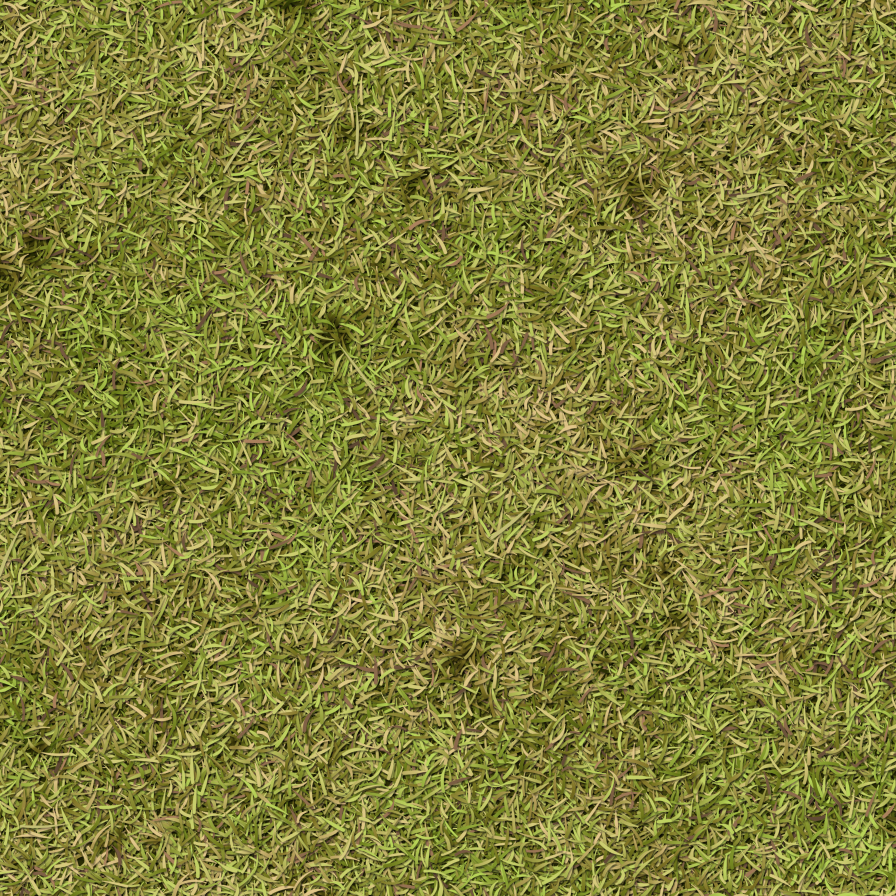
Write a WebGL 1 fragment shader that draws this texture.

```glsl
precision highp float;
// Short meadow turf seen from above: many stacked layers of small curved blades,
// one per jittered grid cell, each casting a shadow on the layers beneath.
// Layered sines vary the hue and tone; cellular noise opens a few bare gaps.
uniform vec2 u_resolution;

#define LAYERS 13
#define BLADE_CELL 0.0165
#define BLADE_WIDTH 0.0017
#define SOFTNESS 0.0017
#define SHADOW 0.38
#define TONE_BASE 0.03
#define TONE_SPREAD 0.68
#define STRAW_SHARE 0.07
#define GAP_SHARE 0.16
#define DARK vec3(0.17, 0.18, 0.02)
#define MIDDLE vec3(0.46, 0.46, 0.13)
#define LIGHT vec3(0.81, 0.80, 0.48)

vec4 hash4(vec2 p) {
  vec4 q = fract(p.xyxy * vec4(0.1031, 0.1030, 0.0973, 0.1099));
  q += dot(q, q.wzxy + 33.33);
  return fract((q.xxyz + q.yzzw) * q.zywx);
}

// Layered sines, each octave turned and bent by the one before; about -1 to 1.
float patches(vec2 p) {
  float sum = 0.0, amp = 0.5;
  for (int i = 0; i < 5; i++) {
    p = mat2(0.8, 0.6, -0.6, 0.8) * p * 1.7 + 1.9;
    sum += amp * sin(p.x + 1.3 * sin(p.y * 0.8)) * cos(p.y + sum);
    amp *= 0.75;
  }
  return sum;
}

// Cellular noise: 1 at the heart of a sparse bare spot, 0 in full turf.
float gaps(vec2 p) {
  float bare = 0.0;
  for (int y = -1; y <= 1; y++)
    for (int x = -1; x <= 1; x++) {
      vec2 cell = floor(p) + vec2(float(x), float(y));
      vec4 r = hash4(cell + 71.0);
      float reach = 0.2 + 0.4 * r.w;
      float spot = 1.0 - smoothstep(0.0, reach, length(p - cell - r.xy));
      bare = max(bare, spot * step(r.z, GAP_SHARE));
    }
  return bare;
}

vec3 toneRamp(float t) {
  t = clamp(t, 0.0, 1.0);
  return t < 0.45 ? mix(DARK, MIDDLE, t / 0.45) : mix(MIDDLE, LIGHT, (t - 0.45) / 0.55);
}

// Signed distance to a bent, tapering blade lying along x.
float bladeDistance(vec2 q, float halfLength, float bend, float width) {
  float along = clamp(q.x / halfLength, -1.0, 1.0);
  q.y -= bend * (along * along - 0.4);
  float taper = 1.0 - 0.65 * smoothstep(-0.1, 1.0, along);
  return length(vec2(max(abs(q.x) - halfLength, 0.0), q.y)) - width * taper;
}

// Paints one layer of blades; straw is 0 for grass, 1 for long dry stalks.
void paintLayer(inout vec3 color, vec2 uv, float size, float seed, float depth,
                float patchTone, float patchHue, float straw) {
  float soft = max(SOFTNESS, 1.0 / min(u_resolution.x, u_resolution.y));
  vec2 p = uv / size + seed * vec2(3.37, 5.71);
  for (int y = -1; y <= 1; y++)
    for (int x = -1; x <= 1; x++) {
      vec2 cell = floor(p) + vec2(float(x), float(y));
      vec4 r = hash4(cell + seed * 19.0);
      vec4 s = hash4(cell + seed * 19.0 + 133.0);
      if (straw > 0.5 && s.w > STRAW_SHARE) continue;

      // Mostly upward, leaning with a slow wander across the turf.
      vec2 root = (cell + r.xy) * size;
      float lean = 0.5 * sin(root.x * 17.0 + 2.0 * sin(root.y * 13.0));
      float angle = 1.35 + lean + 2.6 * (r.z + s.x - 1.0);
      vec2 dir = vec2(cos(angle), sin(angle));
      mat2 turn = mat2(dir.x, -dir.y, dir.y, dir.x);
      vec2 offset = (p - cell - r.xy) * size;
      vec2 q = turn * offset;

      float halfLength = size * mix(0.4, 0.95, r.w) * mix(1.0, 0.45, straw);
      float bend = size * (s.y - 0.5) * mix(0.4, 0.05, straw);
      float width = BLADE_WIDTH * mix(0.65, 1.25, s.z);
      float d = bladeDistance(q, halfLength, bend, width);
      vec2 shadeAt = turn * (offset + vec2(-0.0011, 0.0017));
      float shade = bladeDistance(shadeAt, halfLength, bend, width);
      color *= 1.0 - SHADOW * (1.0 - smoothstep(-soft, soft, shade));

      // Tone climbs toward the tip and the top layers; hue runs green to dry.
      float tip = clamp(0.5 + 0.5 * q.x / halfLength, 0.0, 1.0);
      float random = fract(r.w * 7.3 + s.x * 5.1);
      float tone = TONE_BASE + TONE_SPREAD * random + 0.34 * depth + 0.22 * tip + patchTone;
      float hue = clamp(fract(s.y * 9.7 + r.z * 3.1) + patchHue, 0.0, 1.0);
      vec3 tint = mix(vec3(0.89, 1.04, 0.72), vec3(1.09, 0.97, 1.12), hue);
      vec3 blade = toneRamp(tone) * tint;
      float withered = step(0.955, fract(s.z * 13.7 + r.x * 4.3));
      blade = mix(blade, vec3(0.66, 0.50, 0.36) * (0.55 + 0.5 * random), withered);
      blade = mix(blade, vec3(0.77, 0.75, 0.46), straw);
      color = mix(color, blade, 1.0 - smoothstep(-0.5 * soft, 0.5 * soft, d));
    }
}

void main() {
  vec2 uv = gl_FragCoord.xy / min(u_resolution.x, u_resolution.y);
  float bare = gaps(uv * 13.0 + 0.25 * patches(uv * 24.0));
  float patchTone = 0.06 * patches(uv * 5.0) + 0.06 * patches(uv * 19.0 + 4.0) - 0.42 * bare;
  float patchHue = 0.3 * patches(uv * 4.0 + 8.0) + 0.25 * bare;

  vec3 color = DARK;
  for (int i = 0; i < LAYERS; i++) {
    float layer = float(i);
    float size = BLADE_CELL * (0.88 + 0.3 * fract(layer * 0.618));
    paintLayer(color, uv, size, layer + 1.0, layer / float(LAYERS - 1), patchTone, patchHue, 0.0);
  }
  paintLayer(color, uv, 0.085, 40.0, 1.0, 0.0, 0.0, 1.0);
  gl_FragColor = vec4(color, 1.0);
}
```
